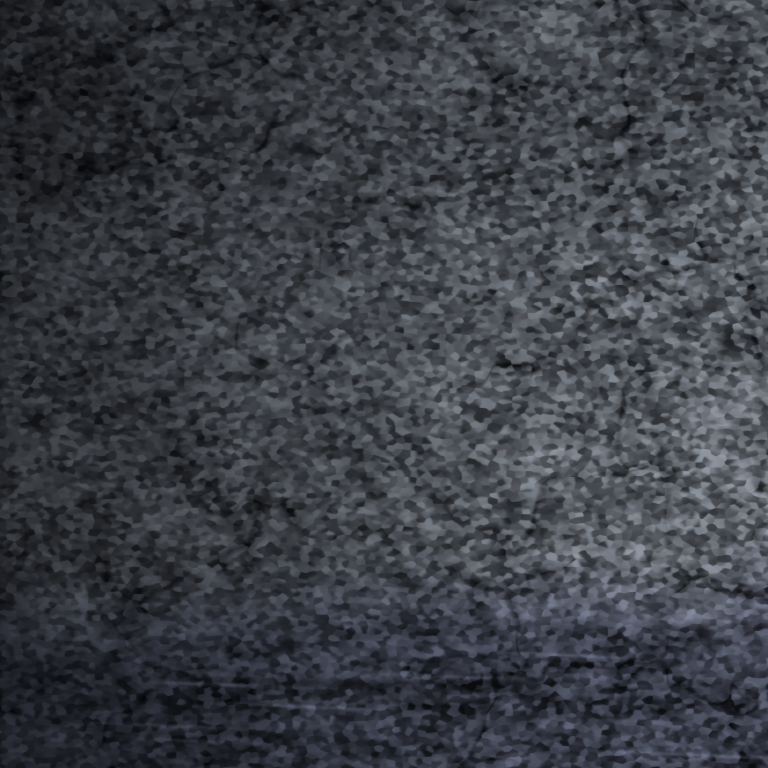
This texture is drawn by a Shadertoy shader. Its source:

```glsl
// Dark slate wall: fine grain, side light, faint cracks and a streaked bluish foot.

#define SHADOW_LEVEL 0.170
#define LIGHT_LEVEL 0.375
#define FINE_GRAIN 0.46
#define COARSE_GRAIN 0.20
#define BLOTCHES 0.16
#define CRACK_DEPTH 0.32
#define CRACK_WIDTH 0.10
#define STREAK_COUNT 7
#define STREAK_GAIN 0.13
#define STONE_TINT vec3(0.955, 1.0, 1.055)
#define FOOT_TINT vec3(0.92, 0.97, 1.15)

vec3 hash3(vec2 cell) {
    vec3 p = fract(vec3(cell.xyx) * vec3(0.1031, 0.1030, 0.0973));
    p += dot(p, p.yxz + 33.33);
    return fract((p.xxy + p.yzz) * p.zyx);
}

// Soft cellular noise: jittered points blend their random levels, range -1 to 1.
float cellNoise(vec2 p) {
    vec2 cell = floor(p);
    float sum = 0.0;
    float weights = 0.0;
    for (int y = -1; y <= 1; y++) {
        for (int x = -1; x <= 1; x++) {
            vec2 neighbor = cell + vec2(x, y);
            vec3 rnd = hash3(neighbor);
            vec2 d = p - neighbor - rnd.xy;
            float w = exp(-8.0 * dot(d, d));
            sum += w * rnd.z;
            weights += w;
        }
    }
    return 2.0 * sum / weights - 1.0;
}

// Gap between the two nearest points: zero along cell borders.
float cellBorder(vec2 p) {
    vec2 cell = floor(p);
    float nearest = 8.0;
    float second = 8.0;
    for (int y = -1; y <= 1; y++) {
        for (int x = -1; x <= 1; x++) {
            vec2 neighbor = cell + vec2(x, y);
            float d = length(p - neighbor - hash3(neighbor).xy);
            second = min(second, max(nearest, d));
            nearest = min(nearest, d);
        }
    }
    return second - nearest;
}

// Broken dark veins, bent by noise and kept only in patches.
float cracks(vec2 uv) {
    vec2 bend = vec2(cellNoise(uv * 22.0 + 5.0), cellNoise(uv * 22.0 + 61.0));
    vec2 p = uv * vec2(6.0, 8.0) + 0.16 * bend + 17.0;
    float vein = 1.0 - smoothstep(0.0, CRACK_WIDTH, cellBorder(p));
    float patches = smoothstep(-0.1, 0.5, cellNoise(uv * 8.0 + 40.0));
    return vein * patches;
}

// Thin, slightly sloping scratches near the lower edge.
float streaks(vec2 uv) {
    float total = 0.0;
    for (int i = 0; i < STREAK_COUNT; i++) {
        vec3 rnd = hash3(vec2(float(i) + 3.0, 71.0));
        float height = 0.012 + 0.021 * float(i) + 0.012 * rnd.x;
        float dx = uv.x - rnd.y;
        float dy = uv.y - height + 0.04 * dx;
        float reach = 0.10 + 0.14 * rnd.z;
        float fade = 1.0 - smoothstep(0.3 * reach, reach, abs(dx));
        total += fade * exp(-dy * dy / 0.000007);
    }
    return total * (0.55 + 0.45 * cellNoise(uv * vec2(28.0, 60.0)));
}

void mainImage(out vec4 fragColor, in vec2 fragCoord) {
    vec2 uv = fragCoord / iResolution.xy;
    float foot = 1.0 - smoothstep(0.13, 0.31, uv.y + 0.03 * cellNoise(uv * 5.0));

    // Broad light from the right, falling off toward top and foot
    float light = mix(SHADOW_LEVEL, LIGHT_LEVEL, smoothstep(-0.1, 1.0, uv.x));
    light *= 1.0 - 0.20 * smoothstep(0.55, 1.05, uv.y);
    light *= 1.0 - 0.27 * foot;

    // Grain, slightly wider than tall
    float grain = FINE_GRAIN * cellNoise(uv * vec2(105.0, 145.0));
    grain += COARSE_GRAIN * cellNoise(uv * vec2(48.0, 72.0) + 90.0);
    grain += BLOTCHES * cellNoise(uv * vec2(8.0, 11.0) + 23.0);

    // Horizontal wear at the foot
    float wear = cellNoise(uv * vec2(3.0, 26.0) + 9.0);
    wear += 0.6 * cellNoise(uv * vec2(9.0, 75.0) + 31.0);
    grain += 0.22 * foot * wear;

    float level = light * max(1.0 + grain - CRACK_DEPTH * cracks(uv), 0.18);
    level += STREAK_GAIN * max(streaks(uv), 0.0);
    vec3 color = level * mix(STONE_TINT, FOOT_TINT, foot) + vec3(0.0, 0.002, 0.008);
    fragColor = vec4(color, 1.0);
}
```
